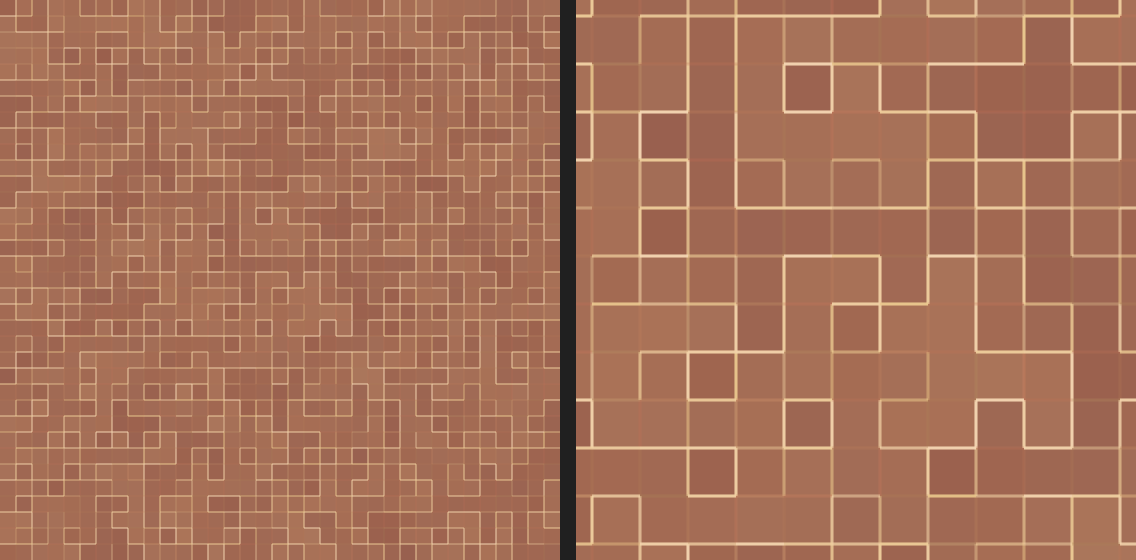
Left, the full canvas; right, a detail of the centre.
A WebGL 1 fragment shader for this texture:

```glsl
precision mediump float;
// Terracotta mosaic: a 35 x 35 grid of flat square tiles in close clay shades.
// Thin seams glow cream or gold where neighbouring tiles differ in shade,
// and fade to faint red or olive where they are alike.

#ifdef GL_FRAGMENT_PRECISION_HIGH
precision highp float;
#endif

uniform vec2 u_resolution;

const float TILES = 35.0;
const float SEAM_WIDTH = 0.064; // as a fraction of one tile

const vec3 CLAY_DARK = vec3(0.597, 0.372, 0.303);
const vec3 CLAY_LIGHT = vec3(0.675, 0.463, 0.354);
const vec3 CREAM = vec3(0.96, 0.84, 0.70);
const vec3 GOLD = vec3(0.90, 0.76, 0.49);
const vec3 RED = vec3(0.79, 0.43, 0.34);
const vec3 OLIVE = vec3(0.65, 0.52, 0.33);

float hash(vec2 p) {
  vec3 q = fract(vec3(p.xyx) * 0.1031);
  q += dot(q, q.yzx + 33.33);
  return fract((q.x + q.y) * q.z);
}

// Layered sines give broad patches of similar tiles, from 0 to 1.
float patches(vec2 p) {
  float waves = sin(p.x * 0.71 + 1.7 * sin(p.y * 0.43))
              + sin(p.y * 0.83 + 1.9 * sin(p.x * 0.37 + 2.0));
  return 0.5 + 0.25 * waves;
}

float tileShade(vec2 tile) {
  return mix(hash(tile + 17.0), patches(tile), 0.32);
}

vec3 tileColor(vec2 tile) {
  float warmth = hash(tile + 71.0) - 0.5;
  return mix(CLAY_DARK, CLAY_LIGHT, tileShade(tile))
       + warmth * vec3(0.008, -0.006, -0.014);
}

// Share of a pixel covered by a band centred at distance 0.
float bandCoverage(float dist, float width, float pixel) {
  float high = min(dist + 0.5 * pixel, 0.5 * width);
  float low = max(dist - 0.5 * pixel, -0.5 * width);
  return clamp((high - low) / pixel, 0.0, 1.0);
}

// Seam on the low side of a tile along axis: rgb is its tint, a its opacity.
vec4 seam(vec2 tile, vec2 axis) {
  float contrast = abs(tileShade(tile) - tileShade(tile - axis));
  float glow = smoothstep(0.02, 0.32, contrast);
  float hue = hash(tile + axis * 53.0 + 113.0);
  vec3 faint = mix(RED, OLIVE, hue);
  vec3 bright = mix(GOLD, CREAM, clamp(0.65 * hue + 0.9 * contrast, 0.0, 1.0));
  return vec4(mix(faint, bright, smoothstep(0.0, 0.45, glow)),
              mix(0.25, 0.95, glow));
}

vec3 drawSeam(vec3 base, vec2 p, vec2 axis, float pixel) {
  float along = dot(p, axis);
  float line = floor(along + 0.5);
  vec2 tile = mix(floor(p), vec2(line), axis);
  float inside = step(0.5, line) * step(line, TILES - 0.5);
  float cover = bandCoverage(along - line, SEAM_WIDTH, pixel);
  vec4 tint = seam(tile, axis);
  return mix(base, tint.rgb, tint.a * cover * inside);
}

void main() {
  vec2 p = gl_FragCoord.xy / u_resolution * TILES;
  vec2 pixel = TILES / u_resolution;

  vec3 color = tileColor(floor(p));
  color = drawSeam(color, p, vec2(1.0, 0.0), pixel.x);
  color = drawSeam(color, p, vec2(0.0, 1.0), pixel.y);
  gl_FragColor = vec4(color, 1.0);
}
```
